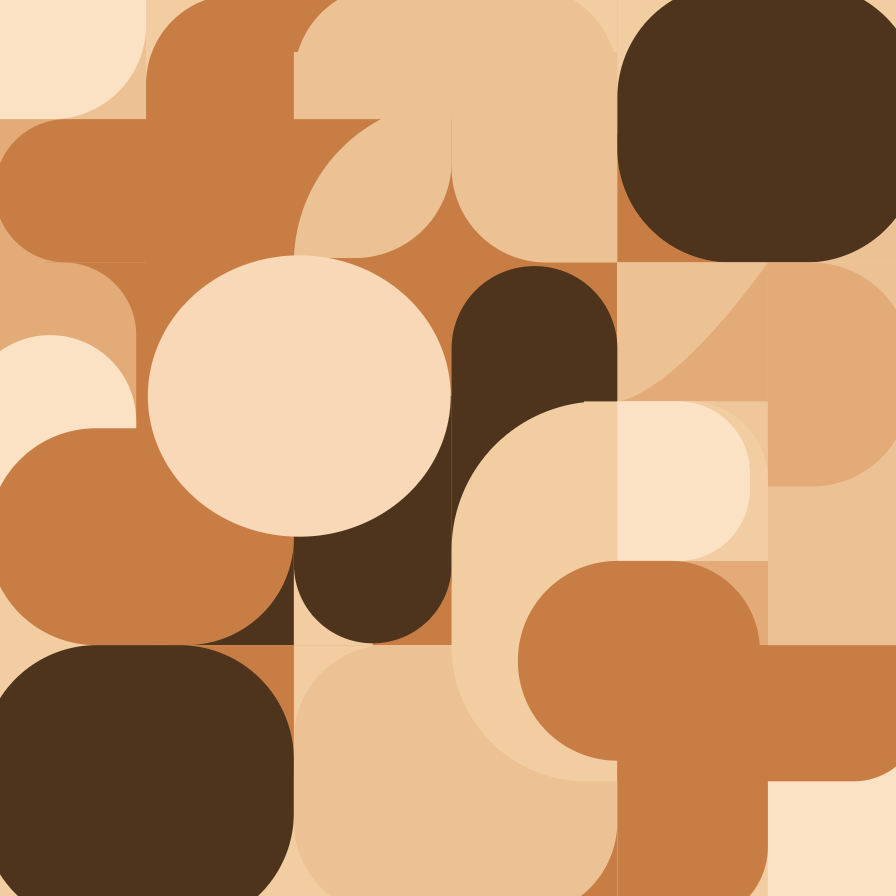
A WebGL 1 fragment shader for this background:

```glsl
precision highp float;
// Flat retro mosaic of rounded tiles, pills and arcs in warm earth tones.

uniform vec2 u_resolution;

// Palette
const vec3 CREAM = vec3(0.985, 0.885, 0.77);
const vec3 SHELL = vec3(0.973, 0.847, 0.714);
const vec3 PEACH = vec3(0.95, 0.805, 0.635);
const vec3 TAN = vec3(0.925, 0.76, 0.585);
const vec3 SAND = vec3(0.89, 0.67, 0.47);
const vec3 RUST = vec3(0.785, 0.49, 0.27);
const vec3 DARK = vec3(0.305, 0.205, 0.11);

// Grid lines: columns left to right, rows bottom to top
const float X1 = 0.163, X2 = 0.328, X3 = 0.504, X4 = 0.689, X5 = 0.857;
const float Y1 = 0.128, Y2 = 0.280, Y3 = 0.374, Y4 = 0.552, Y5 = 0.707, Y6 = 0.867;
const float LOW = -0.3, HIGH = 1.3;   // safely beyond the canvas
const vec4 SQUARE = vec4(0.0);

vec2 p;       // position in canvas units
vec3 color;   // colour painted so far

// Rounded box; radii are top-left, top-right, bottom-right, bottom-left
float box(vec2 lo, vec2 hi, vec4 radii) {
  vec2 q = p - 0.5 * (lo + hi);
  vec2 side = q.x < 0.0 ? radii.xw : radii.yz;
  float r = q.y > 0.0 ? side.x : side.y;
  vec2 d = abs(q) - 0.5 * (hi - lo) + r;
  return min(max(d.x, d.y), 0.0) + length(max(d, 0.0)) - r;
}

float ellipse(vec2 center, vec2 radius) {
  vec2 q = (p - center) / radius;
  return (length(q) - 1.0) * min(radius.x, radius.y);
}

// Fills a signed distance with a one-pixel soft edge
void paint(vec3 ink, float d) {
  float pixels = min(u_resolution.x, u_resolution.y);
  color = mix(color, ink, clamp(0.5 - d * pixels, 0.0, 1.0));
}

void tile(vec3 ink, vec2 lo, vec2 hi, vec4 radii) {
  paint(ink, box(lo, hi, radii));
}

void upperLeft() {
  tile(TAN, vec2(LOW, Y5), vec2(X1, HIGH), SQUARE);
  tile(CREAM, vec2(LOW, Y6), vec2(X1, HIGH), vec4(0.0, 0.0, 0.105, 0.0));
  tile(SAND, vec2(LOW, 0.4), vec2(X1, Y6), SQUARE);
  tile(RUST, vec2(X1, Y2), vec2(X4, 1.006), vec4(0.1, 0.0, 0.0, 0.0));
  tile(RUST, vec2(-0.006, Y5), vec2(0.3, Y6), vec4(0.08, 0.0, 0.0, 0.08));
  tile(RUST, vec2(0.05, 0.4), vec2(0.2, Y5), SQUARE);
  tile(SAND, vec2(LOW, 0.4), vec2(0.152, Y5), vec4(0.0, 0.081, 0.0, 0.0));
  tile(CREAM, vec2(-0.04, 0.4), vec2(0.152, 0.626), vec4(0.096, 0.096, 0.0, 0.0));
}

void upperMiddle() {
  // Arch with a leaf and a scooped tile below
  tile(PEACH, vec2(0.6, 0.9), vec2(X4, HIGH), SQUARE);
  tile(TAN, vec2(X2, Y6), vec2(X4, 1.016), vec4(0.104, 0.104, 0.0, 0.0));
  tile(TAN, vec2(X3, Y5), vec2(0.8, 0.92), vec4(0.0, 0.0, 0.0, 0.106));
  float leaf = box(vec2(0.2, 0.712), vec2(X3, 0.948), vec4(0.0, 0.0, 0.108, 0.0));
  paint(TAN, max(leaf, ellipse(vec2(0.51, 0.706), vec2(0.182))));
}

void upperRight() {
  tile(PEACH, vec2(X4, 0.85), vec2(HIGH), SQUARE);
  tile(RUST, vec2(X4, Y5), vec2(X5, 0.85), SQUARE);
  tile(TAN, vec2(X5, Y5), vec2(HIGH, 0.85), SQUARE);
  tile(DARK, vec2(X4, Y5), vec2(1.026, 1.018), vec4(0.127));

  // Sand disc running into a curved wedge
  tile(TAN, vec2(X4, Y2), vec2(HIGH, Y5), SQUARE);
  tile(SAND, vec2(0.78, 0.457), vec2(1.016, Y5), vec4(0.0, 0.11, 0.11, 0.0));
  tile(TAN, vec2(X4, Y4), vec2(X5, Y5), SQUARE);
  float t = clamp((p.x - X4) / (X5 - X4), 0.0, 1.0);
  float wedge = 0.65 * (p.y - mix(Y4, Y5, pow(t, 1.5)));
  paint(SAND, max(wedge, box(vec2(X4, Y4), vec2(X5, Y5), SQUARE)));
}

void lowerLeft() {
  tile(DARK, vec2(0.18, Y2), vec2(X2, 0.42), SQUARE);
  tile(PEACH, vec2(LOW, Y2), vec2(0.06, 0.4), SQUARE);
  tile(RUST, vec2(-0.013, Y2), vec2(X2, 0.522), vec4(0.12, 0.0, 0.12, 0.12));
  tile(RUST, vec2(0.19, 0.14), vec2(X2, Y2), SQUARE);
  tile(DARK, vec2(-0.02, -0.035), vec2(X2, Y2), vec4(0.128));
}

void middle() {
  // Two dark pills joined behind the large disc
  tile(PEACH, vec2(X2, Y2), vec2(0.416, 0.4), SQUARE);
  tile(DARK, vec2(X2, 0.282), vec2(X3, 0.558), vec4(0.0, 0.0, 0.088, 0.088));
  tile(DARK, vec2(X3, 0.35), vec2(X4, 0.703), vec4(0.092, 0.092, 0.0, 0.0));
  paint(SHELL, ellipse(vec2(0.334, 0.558), vec2(0.169, 0.157)));
}

void lowerRight() {
  tile(RUST, vec2(0.6, LOW), vec2(X4, 0.1), SQUARE);
  tile(TAN, vec2(X2, -0.022), vec2(X4, Y2), vec4(0.105, 0.0, 0.105, 0.105));

  // Peach ring around a cream pocket
  tile(SAND, vec2(X4, Y2), vec2(X5, Y3), SQUARE);
  tile(PEACH, vec2(X3, Y1), vec2(0.8, Y4), vec4(0.166, 0.0, 0.0, 0.15));
  tile(SAND, vec2(X4, Y2), vec2(X5, Y3), SQUARE);
  tile(mix(TAN, PEACH, 0.4), vec2(X4, Y3), vec2(X5, Y4), SQUARE);
  tile(PEACH, vec2(X4, Y3), vec2(X5, Y4), vec4(0.0, 0.088, 0.0, 0.0));
  tile(CREAM, vec2(X4, Y3), vec2(0.837, Y4), vec4(0.0, 0.08, 0.08, 0.0));

  // Rust knob, stem and arm over the corner tiles
  tile(PEACH, vec2(X4, LOW), vec2(X5, Y1), SQUARE);
  tile(CREAM, vec2(X5, LOW), vec2(HIGH, Y2), SQUARE);
  tile(RUST, vec2(0.578, 0.151), vec2(0.848, Y3), vec4(0.111, 0.1, 0.0, 0.111));
  tile(RUST, vec2(X4, -0.029), vec2(X5, Y2), vec4(0.0, 0.0, 0.084, 0.0));
  tile(RUST, vec2(X4, Y1), vec2(1.028, Y2), vec4(0.0, 0.0, 0.075, 0.0));
}

void main() {
  p = gl_FragCoord.xy / u_resolution;
  color = PEACH;
  upperLeft();
  upperMiddle();
  upperRight();
  lowerLeft();
  middle();
  lowerRight();
  gl_FragColor = vec4(color, 1.0);
}
```
